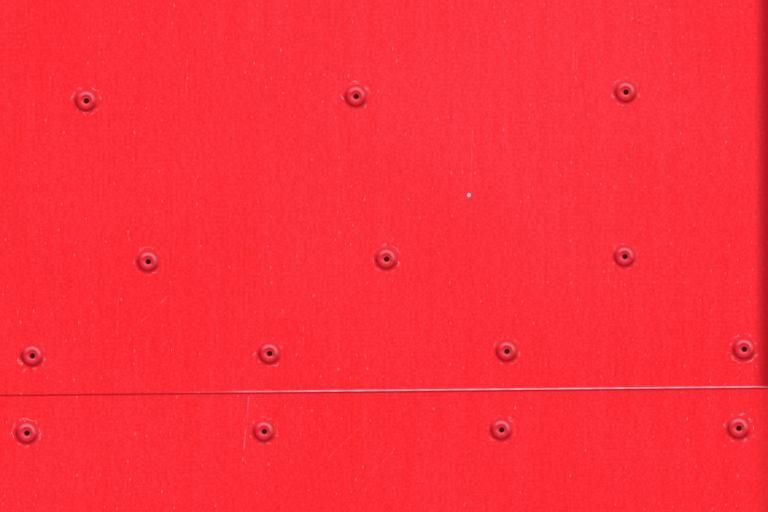
Give the GLSL for this texture, as a WebGL 1 fragment shader.

```glsl
precision highp float;
// Red painted sheet metal with four rows of rivets, a worn seam and fine scratches.

uniform vec2 u_resolution;

// Lengths are fractions of the canvas height.
const vec3 PAINT = vec3(0.99, 0.165, 0.205);
const vec3 GLARE = vec3(0.99, 0.225, 0.285);
const vec3 SHADE = vec3(0.66, 0.07, 0.12);
const vec3 RIVET = vec3(0.90, 0.17, 0.22);
const vec3 SHINE = vec3(0.97, 0.46, 0.52);
const vec3 CHIP = vec3(0.92, 0.62, 0.68);
const vec3 HOLE = vec3(0.17, 0.03, 0.05);
const vec3 EDGE = vec3(0.50, 0.03, 0.06);
const float RIVET_RADIUS = 0.0212;
const float HOLE_RADIUS = 0.0047;
const float SEAM_HEIGHT = 0.2300;
const float SEAM_SLOPE = 0.0095;
const float SEAM_WIDTH = 0.0042;
const float SPECK_CELL = 0.027;
const float GRAIN = 0.045;
const int SCRATCHES = 20;

float hash(vec2 p) {
  return fract(sin(dot(p, vec2(127.1, 311.7))) * 43758.545);
}

vec2 gradient(vec2 cell) {
  float a = 6.28318 * hash(cell);
  return vec2(cos(a), sin(a));
}

// Gradient noise, roughly -0.7 to 0.7
float noise(vec2 p) {
  vec2 i = floor(p), f = fract(p);
  vec2 w = f * f * f * (f * (f * 6.0 - 15.0) + 10.0);
  vec2 e = vec2(1.0, 0.0);
  float low = mix(dot(gradient(i), f), dot(gradient(i + e), f - e), w.x);
  float high = mix(dot(gradient(i + e.yx), f - e.yx), dot(gradient(i + 1.0), f - 1.0), w.x);
  return mix(low, high, w.y);
}

// Coverage of a shape from its signed distance
float cover(float d, float soft) {
  return 1.0 - smoothstep(-soft, soft, d);
}

float bump(float x, float width) {
  return exp(-x * x / (width * width));
}

float segment(vec2 p, vec2 a, vec2 b) {
  vec2 ab = b - a;
  return length(p - a - ab * clamp(dot(p - a, ab) / dot(ab, ab), 0.0, 1.0));
}

// Row of evenly spaced rivets, each with its own scuffed rim
vec3 rivetRow(vec3 col, vec2 p, vec2 start, vec2 pitch, float count, float px) {
  float k = clamp(floor((p.x - start.x) / pitch.x + 0.5), 0.0, count - 1.0);
  vec2 center = start + k * pitch;
  float wear = hash(center * 37.0);
  float radius = RIVET_RADIUS * (0.96 + 0.08 * wear);
  vec2 q = (p - center) / radius;
  float r = length(q), soft = px / radius;
  float lit = dot(q / max(r, 0.01), vec2(0.33, 0.94));

  // Broken ring of dirt and thin paint around the rim
  float patchy = smoothstep(-0.15, 0.35, noise(q * 1.6 + center * 50.0));
  float ring = bump(r - 1.26 - 0.25 * noise(q * 2.5 + center * 9.0), 0.11);
  col = mix(col, SHADE, 0.45 * bump(r - 1.05, 0.14) * smoothstep(0.5, -0.5, lit));
  col = mix(col, CHIP, ring * patchy * (0.3 + 0.4 * wear) * (0.8 + noise(p * 200.0)));

  // Domed head with a shadowed lower rim and a bright upper shoulder
  vec3 head = mix(RIVET, SHADE, 0.95 * smoothstep(0.6, 0.95, r) * smoothstep(0.4, -0.5, lit));
  head = mix(head, SHINE, 0.85 * bump(r - 0.66, 0.18) * smoothstep(-0.1, 0.8, lit));
  head = mix(head, SHADE, 0.4 * bump(r - 0.42, 0.1) * smoothstep(-0.2, 0.8, lit));
  head = mix(head, SHINE, 0.6 * bump(r - 0.4, 0.13) * smoothstep(0.0, -0.8, lit));
  head = mix(head, HOLE, cover(length(q - vec2(0.04, -0.04)) - HOLE_RADIUS / radius, soft));
  return mix(col, head, cover(r - 1.0, soft));
}

void main() {
  float px = 1.0 / u_resolution.y;
  vec2 p = gl_FragCoord.xy * px;
  float right = u_resolution.x * px;

  // Paint: soft glare, vertical runs and fine grain
  vec2 g = (p - vec2(1.0, 0.86)) / vec2(0.65, 0.45);
  float streak = noise(vec2(p.x * 42.0, p.y * 2.5)) + 0.8 * noise(vec2(p.x * 110.0, p.y * 7.0));
  float glare = 0.6 * exp(-dot(g, g)) + 0.22 * noise(p * 4.0) + 0.24 * streak;
  vec3 col = mix(PAINT, GLARE, clamp(glare + 0.1, -0.2, 1.0));
  float grain = noise(p * 190.0) + 0.6 * noise(p * vec2(130.0, 50.0));
  col += GRAIN * grain * vec3(0.25, 1.0, 1.0);

  // Flecks: one possible chip per grid cell, gathered along the runs
  vec2 cell = floor(p / SPECK_CELL);
  vec2 spot = (cell + 0.2 + 0.6 * vec2(hash(cell), hash(cell + 17.3))) * SPECK_CELL;
  float size = mix(0.0006, 0.0018, pow(hash(cell + 5.1), 4.0));
  float fleck = cover(length((p - spot) * vec2(1.0, 0.6)) - size, px);
  col = mix(col, CHIP, 0.5 * fleck * step(0.72, hash(cell + 9.7) + 0.3 * streak));
  col = mix(col, vec3(1.0, 0.9, 0.9), cover(length(p - vec2(0.916, 0.619)) - 0.0038, px));

  // Scratches: mostly upright, every fifth one long and slanted
  for (int i = 0; i < SCRATCHES; i++) {
    vec2 id = vec2(float(i), 3.7);
    float slanted = step(mod(float(i), 5.0), 0.5);
    vec2 a = vec2(hash(id) * right, hash(id + 1.3));
    vec2 b = a + vec2(0.03 + slanted, 1.0) * mix(0.03, 0.10, hash(id + 4.1));
    float broken = smoothstep(-0.3, 0.3, noise(p * 70.0 + id));
    col = mix(col, CHIP, 0.24 * broken * cover(segment(p, a, b) - 0.0009, px));
  }
  float run = cover(segment(p, vec2(0.474, 0.10), vec2(0.486, 0.225)) - 0.0014, px);
  col = mix(col, CHIP, 0.45 * run * smoothstep(-0.3, 0.3, noise(p * 60.0)));

  // Seam: dark gap, its upper lip worn bright toward the right
  float s = p.y - SEAM_HEIGHT - SEAM_SLOPE * p.x;
  float worn = smoothstep(0.30, 0.62, p.x + 0.12 * noise(p * 14.0));
  worn *= 0.95 + 0.5 * noise(vec2(p.x * 45.0, 2.0));
  col = mix(col, SHADE, 0.7 * cover(abs(s + 0.0026) - 0.4 * SEAM_WIDTH, px));
  col = mix(col, CHIP * 1.04, worn * cover(abs(s - 0.0006) - 0.4 * SEAM_WIDTH, px));

  // Rivets, top row to bottom row
  col = rivetRow(col, p, vec2(0.168, 0.804), vec2(0.527, 0.0085), 3.0, px);
  col = rivetRow(col, p, vec2(0.289, 0.490), vec2(0.4655, 0.0049), 3.0, px);
  col = rivetRow(col, p, vec2(0.0625, 0.306), vec2(0.4635, 0.0043), 4.0, px);
  col = rivetRow(col, p, vec2(0.052, 0.155), vec2(0.4635, 0.0032), 4.0, px);

  // Panel turning away at the right edge, strongest above the seam
  float fold = smoothstep(right - 0.03, right, p.x) * mix(0.15, 0.6, smoothstep(-px, px, s));
  gl_FragColor = vec4(mix(col, EDGE, fold), 1.0);
}
```
